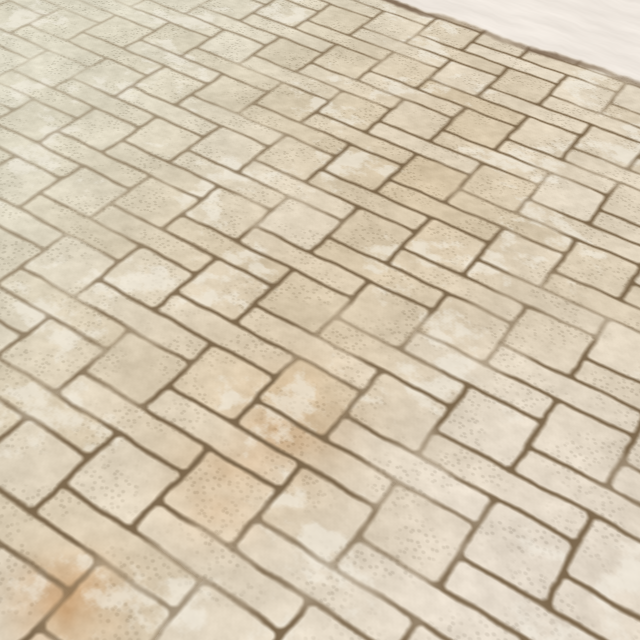
A Shadertoy shader for this texture:

```glsl
vec2 hash2(vec2 p) {
    return fract(sin(vec2(dot(p, vec2(127.1, 311.7)), dot(p, vec2(269.5, 183.3)))) * 43758.5);
}

// Distance to the nearest scattered point
float cellular(vec2 p) {
    vec2 cell = floor(p);
    float nearest = 2.0;
    for (int y = -1; y <= 1; y++)
    for (int x = -1; x <= 1; x++) {
        vec2 c = cell + vec2(x, y);
        nearest = min(nearest, distance(p, c + hash2(c)));
    }
    return nearest;
}

// Layered sines, about -1 to 1
float waves(vec2 p) {
    float sum = 0.0, amp = 0.5;
    for (int i = 0; i < 5; i++) {
        sum += amp * sin(p.x + 1.4 * sin(p.y));
        p = mat2(0.8, 0.6, -0.6, 0.8) * p * 1.8 + 1.7;
        amp *= 0.6;
    }
    return sum;
}

float blot(vec2 p, vec2 center, float radius) {
    vec2 d = (p - center) / radius;
    return exp(-dot(d, d));
}

// Screen to lattice coordinates on the tilted ground
vec2 groundPlane(vec2 s) {
    mat2 axes = mat2(vec2(0.1207, 0.0161) + 0.0076 * s,
                     vec2(0.158, -0.0724) - 0.0885 * s);
    return inverse(axes) * (s - vec2(0.475, 0.471));
}

// Unit squares and 2 x 0.5 slabs, each column raised by half a unit.
// Returns rounded edge distance and the stone's identity.
vec3 paving(vec2 g) {
    float column = floor(g.x + 0.5);
    float x = g.x - column;
    float y = 2.0 * g.y + 0.5 * x;
    float row = floor((y + 1.5) / 2.0);
    vec2 p = vec2(x, y - 2.0 * row), center = vec2(0.0), halfSize = vec2(0.5);
    vec2 id = vec2(column, row);
    if (p.y < -0.5) {
        bool leftPart = p.y > -1.0;
        center = leftPart ? vec2(0.5, -0.75) : vec2(-0.5, -1.25);
        halfSize = vec2(1.0, 0.25);
        id = vec2(leftPart ? column : column - 1.0, row + 40.0);
    }
    vec2 inset = halfSize - abs(p - center);
    return vec3(0.1 - length(max(0.1 - inset, 0.0)), id);
}

void mainImage(out vec4 fragColor, in vec2 fragCoord) {
    vec2 s = fragCoord / iResolution.xy;
    s.y = 1.0 - s.y;
    vec2 g = groundPlane(s);
    float depth = 1.0 - 0.0076 * g.x + 0.0885 * g.y;
    vec2 ground = vec2(g.x, 2.0 * g.y + 0.5 * g.x);

    // Uneven stone outlines
    vec2 wobble = vec2(waves(ground * 5.0), waves(ground * 5.0 + 9.0));
    vec3 stone = paving(g + wobble * vec2(0.018, 0.008));
    vec2 tone = hash2(stone.yz);

    // Stone colour, light from the corners and warm in the middle
    vec3 color = mix(vec3(0.84, 0.78, 0.675), vec3(0.90, 0.855, 0.775), tone.x);
    float warm = blot(s, vec2(0.42, 0.62), 0.24) + 0.8 * blot(s, vec2(0.65, 0.3), 0.2);
    color = mix(color, vec3(0.83, 0.74, 0.60), 0.4 * warm * (0.5 + tone.y));
    float haze = 1.0 - smoothstep(0.1, 0.9, s.x + s.y);
    color = mix(color, vec3(0.87, 0.86, 0.785), 0.75 * haze);
    color = mix(color, vec3(0.91, 0.87, 0.82), 0.7 * blot(s, vec2(0.85, 0.9), 0.35));

    // Rust stains
    float rust = blot(s, vec2(0.11, 0.95), 0.08) + 0.6 * blot(s, vec2(0.46, 0.67), 0.08)
               + 0.5 * blot(s, vec2(0.34, 0.78), 0.07);
    color = mix(color, vec3(0.76, 0.55, 0.34), 0.6 * rust * (0.8 + 0.4 * waves(ground * 3.0)));

    // Mottling, pits and pale worn patches
    color += 0.035 * waves(ground * 2.3) + 0.025 * waves(ground * 14.0);
    float pit = 1.0 - smoothstep(0.1, 0.4, cellular(ground * 11.0));
    color -= 0.07 * pit * smoothstep(-0.3, 0.6, waves(ground * 4.0 + 3.0));
    float worn = smoothstep(0.35, 0.9, waves(ground * 1.7 + 5.0) + 0.4 * waves(ground * 9.0));
    color = mix(color, vec3(0.96, 0.94, 0.89), 0.55 * worn);

    // Soft joints, partly filled and fading into the haze
    float soft = 0.03 * depth;
    float joint = 1.0 - smoothstep(0.025 - soft, 0.04 + soft, stone.x);
    float filled = smoothstep(-0.9, 0.2, waves(ground * 1.3 + 2.0));
    joint *= mix(0.4, 0.95, filled) * (1.0 - 0.6 * haze);
    color = mix(color, vec3(0.47, 0.39, 0.285), joint);

    // Smooth pale strip behind the paving, with a dark broken edge
    float beyond = (s.x - 0.61) * 0.33 - s.y + 0.003 * waves(s * 40.0);
    vec3 strip = vec3(0.94, 0.91, 0.875) + 0.025 * waves(vec2(s.x * 25.0, beyond * 180.0));
    color = mix(color, strip, smoothstep(-0.004, 0.006, beyond));
    float edge = 1.0 - smoothstep(0.001, 0.007, abs(beyond + 0.003));
    color = mix(color, vec3(0.50, 0.42, 0.34), edge * (0.55 + 0.4 * waves(s * 22.0)));

    fragColor = vec4(clamp(color, 0.0, 1.0), 1.0);
}
```
